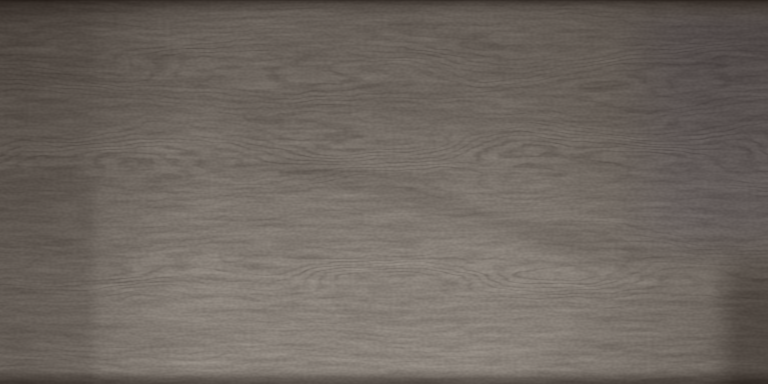
Give the GLSL for this texture, as a WebGL 1 fragment shader.

```glsl
precision highp float;
// A weathered grey-brown wood board with a horizontal grain, softly lit.
// Contours of a stretched gradient noise field give the cathedral figure,
// finer noise gives the fibres, and smooth masks give the uneven light.

uniform vec2 u_resolution;

const vec3 UMBER = vec3(0.18, 0.15, 0.13);
const vec3 ASH = vec3(0.51, 0.48, 0.45);
const vec3 COOL_TINT = vec3(-0.006, -0.004, 0.014);

vec2 hashGradient(vec2 cell) {
  vec3 q = fract(cell.xyx * vec3(0.1031, 0.1030, 0.0973));
  q += dot(q, q.yzx + 33.33);
  float angle = 6.2832 * fract((q.x + q.y) * q.z);
  return vec2(cos(angle), sin(angle));
}

// Gradient noise, roughly -0.7 to 0.7
float gradientNoise(vec2 p) {
  vec2 i = floor(p);
  vec2 f = p - i;
  vec2 w = f * f * f * (f * (f * 6.0 - 15.0) + 10.0);
  float a = dot(hashGradient(i), f);
  float b = dot(hashGradient(i + vec2(1.0, 0.0)), f - vec2(1.0, 0.0));
  float c = dot(hashGradient(i + vec2(0.0, 1.0)), f - vec2(0.0, 1.0));
  float d = dot(hashGradient(i + vec2(1.0, 1.0)), f - vec2(1.0, 1.0));
  return mix(mix(a, b, w.x), mix(c, d, w.x), w.y);
}

float band(float x, float center, float width) {
  float d = (x - center) / width;
  return exp(-d * d);
}

// Where the flame-like figure is strong along the board's height
float figureMask(float y) {
  return min(1.0, band(y, 0.82, 0.07) + band(y, 0.60, 0.08) + 0.8 * band(y, 0.29, 0.06));
}

// Dark growth lines: 0 between the lines, 1 on them
float growthLines(vec2 p, float figure) {
  float warp = gradientNoise(p * vec2(2.3, 8.5) + vec2(3.7, 8.2));
  float wobble = gradientNoise(p * vec2(7.0, 26.0) + 41.0);
  float jitter = gradientNoise(p * vec2(24.0, 90.0) + 11.0);
  float rings = p.y * 44.0 + warp * mix(2.5, 7.5, figure) + wobble * 1.1 + jitter * 0.35;
  float wave = 0.5 + 0.5 * cos(6.2832 * rings);
  return wave * wave;
}

// Long thin fibres in several widths, summed
float fibres(vec2 p) {
  float sum = 0.0;
  float weight = 0.5;
  vec2 scale = vec2(3.5, 50.0);
  p.y += 0.014 * gradientNoise(p * vec2(2.4, 5.0) + 17.0);
  for (int i = 0; i < 3; i++) {
    sum += weight * gradientNoise(p * scale + float(i) * 19.3);
    scale *= vec2(2.2, 1.6);
    weight *= 0.95;
  }
  return sum;
}

// Brightness of the board under its uneven light
float lighting(vec2 uv) {
  float light = mix(0.535, 0.405, smoothstep(0.15, 0.95, uv.y));
  float low = 1.0 - smoothstep(0.48, 0.62, uv.y);
  light *= 1.0 - mix(0.02, 0.09, low) * (1.0 - smoothstep(0.11, 0.135, uv.x));
  light *= 1.0 - 0.20 * (1.0 - smoothstep(0.0, 0.30, uv.x));
  light *= 1.0 - 0.20 * smoothstep(0.62, 1.0, uv.x);
  float lowRight = 1.0 - smoothstep(0.22, 0.40, uv.y);
  light *= 1.0 - 0.25 * lowRight * smoothstep(0.915, 0.97, uv.x);
  // Dark top and bottom edges, deepest at the upper left
  float topDepth = mix(0.13, 0.06, smoothstep(0.0, 0.45, uv.x));
  float fromTop = clamp((1.0 - uv.y) / topDepth, 0.0, 1.0);
  light *= mix(0.42, 1.0, sqrt(fromTop) * (1.5 - 0.5 * fromTop));
  light *= mix(0.62, 1.0, smoothstep(0.0, 0.04, uv.y));
  // Slanting smudge across the middle
  float smudgeLine = mix(0.58, 0.34, smoothstep(0.30, 0.88, uv.x));
  float smudgeSpan = smoothstep(0.28, 0.45, uv.x) * (1.0 - smoothstep(0.75, 0.92, uv.x));
  return light * (1.0 - 0.09 * smudgeSpan * band(uv.y, smudgeLine, 0.035));
}

void main() {
  vec2 uv = gl_FragCoord.xy / u_resolution;
  vec2 p = vec2(uv.x * u_resolution.x / u_resolution.y, uv.y);

  // Wood grain as a relative change of brightness
  float figure = figureMask(p.y);
  float patches = 0.75 + 0.9 * gradientNoise(p * vec2(3.0, 9.0) + 63.0);
  float broken = 1.0 + 0.9 * gradientNoise(p * vec2(14.0, 60.0) + 87.0);
  float lines = growthLines(p, figure) - 0.375;
  float pores = gradientNoise(p * vec2(95.0, 150.0) + 5.0);
  float grain = -lines * patches * broken * mix(0.045, 0.115, figure);
  grain += 0.145 * fibres(p) + 0.07 * pores;
  grain += 0.05 * gradientNoise(p * vec2(1.2, 9.0) + 29.0);

  // Brightness to colour, with a cool reflection at the upper right
  float value = lighting(uv) * (1.0 + grain);
  vec3 color = mix(UMBER, ASH, (value - UMBER.r) / (ASH.r - UMBER.r));
  float cool = smoothstep(0.78, 0.90, uv.x) * smoothstep(0.28, 0.45, uv.y);
  color += COOL_TINT * cool * smoothstep(0.0, 0.08, 1.0 - uv.y);

  gl_FragColor = vec4(clamp(color, 0.0, 1.0), 1.0);
}
```
